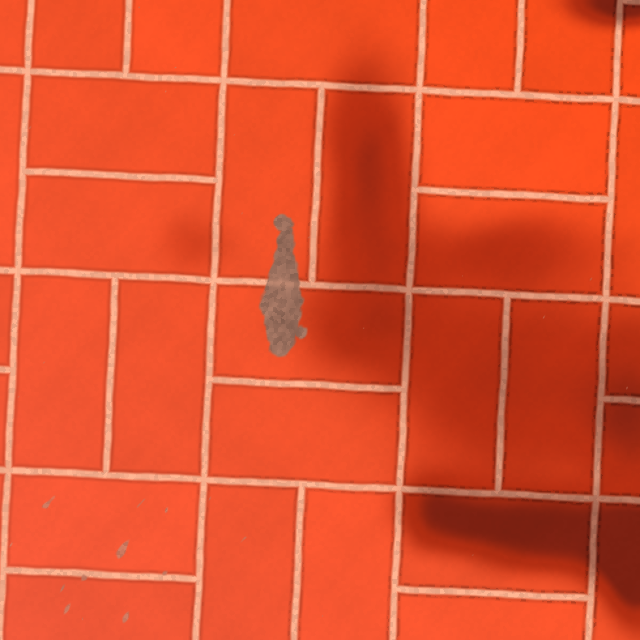
This texture is drawn by a WebGL 1 fragment shader. Its source:

```glsl
precision highp float;
// Red clay pavers in a basketweave: square cells, each split into two bricks,
// the split turning by 90 degrees from cell to cell on a slightly rotated grid.
// Pale mortar, soft cast shadows, a cement smear and scattered chips lie on top.
uniform vec2 u_resolution;

#define PITCH vec2(0.3065, 0.312)
#define GRID_ORIGIN vec2(0.043, 0.889)
#define TILT 0.049
#define MORTAR_HALF 0.0052
#define SOFTNESS 0.0022
#define CHIP_SCALE 17.0
#define BRICK_VARIATION 0.05
#define CLAY_LIT vec3(0.97, 0.33, 0.18)
#define CLAY_SHADOW vec3(0.71, 0.18, 0.07)
#define CLAY_DEEP vec3(0.50, 0.13, 0.07)
#define MORTAR_LIT vec3(0.97, 0.68, 0.55)
#define CEMENT vec3(0.60, 0.43, 0.36)

float hash(vec2 p) {
  p = fract(p * vec2(0.1031, 0.1137));
  p += dot(p, p.yx + 33.33);
  return fract((p.x + p.y) * p.x * 7.31);
}

// Cellular noise: offset to the nearest seed in xy, hash of that seed in z.
vec3 cellular(vec2 p) {
  vec2 base = floor(p);
  vec3 nearest = vec3(9.0);
  for (int j = -1; j <= 1; j++) {
    for (int i = -1; i <= 1; i++) {
      vec2 id = base + vec2(float(i), float(j));
      vec2 seed = id + 0.2 + 0.6 * vec2(hash(id + 3.7), hash(id + 19.1));
      vec2 offset = p - seed;
      if (dot(offset, offset) < dot(nearest.xy, nearest.xy))
        nearest = vec3(offset, hash(id + 47.3));
    }
  }
  return nearest;
}

// Layered sines for slow, uneven drift, roughly -1 to 1.
float drift(vec2 p) {
  return 0.5 * sin(p.x * 1.3 + 1.7 * sin(p.y * 0.9))
       + 0.3 * sin(p.y * 2.7 + 1.3 * sin(p.x * 2.1))
       + 0.2 * sin(p.x * 5.3 - p.y * 4.1);
}

float blob(vec2 p, vec2 center, vec2 radius) {
  vec2 q = (p - center) / radius;
  return exp(-dot(q, q));
}

// Distance to a segment whose radius grows from ra to rb.
float taper(vec2 p, vec2 a, vec2 b, float ra, float rb) {
  vec2 ab = b - a;
  float t = clamp(dot(p - a, ab) / dot(ab, ab), 0.0, 1.0);
  return length(p - a - ab * t) - mix(ra, rb, t);
}

// Amount of cast shadow: broad soft patches and one slanted band.
float castShadow(vec2 uv) {
  vec2 p = uv + 0.012 * vec2(drift(uv * 9.0), drift(uv.yx * 8.0 + 4.0));
  float s = 0.85 * blob(p, vec2(0.575, 0.74), vec2(0.075, 0.17));
  s += 0.55 * blob(p, vec2(0.56, 0.49), vec2(0.13, 0.09));
  s += 0.75 * blob(p, vec2(0.80, 0.40), vec2(0.19, 0.17));
  s += 0.45 * blob(p, vec2(0.78, 0.61), vec2(0.20, 0.06));
  s += 0.35 * blob(p, vec2(0.31, 0.61), vec2(0.07, 0.06));
  s += 0.70 * blob(p, vec2(1.00, 0.35), vec2(0.09, 0.15));
  s += 1.20 * blob(p, vec2(0.97, 1.00), vec2(0.09, 0.035));
  s += 0.80 * blob(p, vec2(1.00, 0.08), vec2(0.06, 0.08));
  float band = taper(p, vec2(0.68, 0.20), vec2(1.0, 0.14), 0.0, 0.02);
  return s + 0.95 * exp(-pow(max(band, 0.0) / 0.055, 2.0));
}

void main() {
  vec2 uv = gl_FragCoord.xy / u_resolution;
  float soft = SOFTNESS + 0.5 / min(u_resolution.x, u_resolution.y);

  // Basketweave grid, rows counted downward
  vec2 right = vec2(cos(TILT), -sin(TILT));
  vec2 down = vec2(-sin(TILT), -cos(TILT));
  vec2 rel = uv - GRID_ORIGIN + 0.0011 * vec2(drift(uv.yx * 31.0), drift(uv * 29.0));
  vec2 grid = vec2(dot(rel, right), dot(rel, down)) / PITCH;
  vec2 cell = floor(grid);
  vec2 f = grid - cell;
  vec2 border = min(f, 1.0 - f) * PITCH;
  vec2 middle = (f - 0.5) * PITCH;
  float turned = mod(cell.x + cell.y, 2.0);
  float across = mix(middle.y, middle.x, turned);
  float joint = min(min(border.x, border.y), abs(across));
  float brick = hash(cell * 2.0 + vec2(step(0.0, across), 7.0) + 40.0);

  // Clay: rosy at lower left, more orange at upper right, then shaded
  float shade = castShadow(uv);
  float grain = cellular(uv * 150.0).z - 0.5;
  float warm = clamp(0.5 * (uv.x + uv.y), 0.0, 1.0);
  vec3 clay = CLAY_LIT + mix(vec3(-0.02, 0.02, 0.05), vec3(0.01, -0.03, -0.08), warm);
  clay = mix(clay, CLAY_SHADOW, smoothstep(0.08, 0.65, shade));
  clay = mix(clay, CLAY_DEEP, smoothstep(0.65, 1.10, shade));
  clay *= 1.0 + BRICK_VARIATION * (brick - 0.5) + 0.02 * drift(uv * 23.0) + 0.02 * grain;

  // Mortar with a grimy, broken rim
  float rim = smoothstep(0.006, 0.0, abs(joint - MORTAR_HALF - 0.002));
  clay *= 1.0 - rim * (0.10 + 0.22 * uv.x * smoothstep(-0.2, 0.4, grain));
  vec3 mortar = mix(MORTAR_LIT, vec3(0.66, 0.41, 0.33), smoothstep(0.1, 1.0, shade));
  mortar *= 1.0 + 0.12 * grain;
  vec3 color = mix(clay, mortar, 1.0 - smoothstep(-soft, soft, joint - MORTAR_HALF));

  // Chips, densest at lower left
  vec3 chip = cellular(uv * CHIP_SCALE + 0.12 * drift(uv * 70.0));
  float chipSize = 0.36 * (0.06 + 0.65 * blob(uv, vec2(0.17, 0.13), vec2(0.17, 0.11)) - chip.z);
  vec2 slant = vec2(0.8 * chip.x - 0.6 * chip.y, 0.6 * chip.x + 0.8 * chip.y);
  float chipEdge = (length(slant * vec2(1.7, 0.8)) - chipSize) / CHIP_SCALE;
  float chipMask = (1.0 - smoothstep(-soft, soft, chipEdge)) * step(0.0, chipSize);
  color = mix(color, vec3(0.76, 0.49, 0.40) * (1.0 + 0.15 * grain), 0.85 * chipMask);

  // Cement smear: narrow neck, wide body, small side lump
  vec2 ragged = uv + 0.003 * vec2(drift(uv * 90.0), drift(uv.yx * 80.0));
  float smear = taper(ragged, vec2(0.447, 0.635), vec2(0.440, 0.525), 0.010, 0.032);
  smear = min(smear, taper(ragged, vec2(0.440, 0.525), vec2(0.439, 0.463), 0.033, 0.020));
  smear = min(smear, length(ragged - vec2(0.443, 0.652)) - 0.014);
  smear = min(smear, length(ragged - vec2(0.470, 0.482)) - 0.011);
  vec3 cement = CEMENT * (1.0 + 0.16 * grain + 0.08 * drift(uv * 60.0));
  cement = mix(cement, mortar, 0.25 * (1.0 - smoothstep(0.0, 0.009, joint)));
  color = mix(color, cement, 1.0 - smoothstep(-soft, soft, smear));

  gl_FragColor = vec4(clamp(color, 0.0, 1.0), 1.0);
}
```
